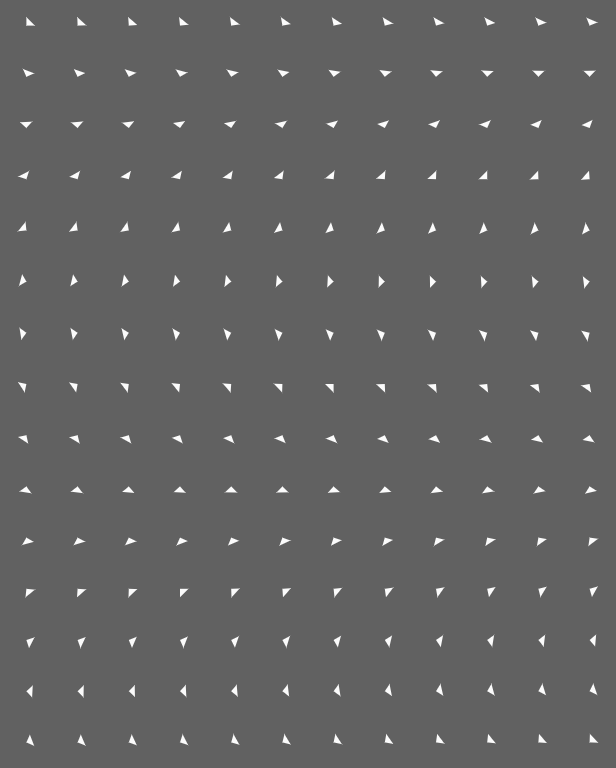
A WebGL 2 fragment shader for this pattern:

```glsl
#version 300 es
precision highp float;
// A grid of small white right triangles on flat grey. Each one is pinned by its
// right-angled corner to the cell centre and turns a little further than the
// one before it, in reading order, making one full turn over the whole grid.

#define GRID vec2(12.0, 15.0)      // columns, rows
#define LEG_LENGTH (1.0 / 6.0)     // short sides of a triangle, in cells
#define TURNS 1.0                  // full turns over the whole grid
#define START_ANGLE 0.0            // angle of the top left triangle
#define GROUND_COLOUR vec3(0.38)
#define TRIANGLE_COLOUR vec3(0.985)

const float TAU = 6.2831853;

uniform vec2 u_resolution;
out vec4 outColour;

mat2 rotation(float angle) {
    float c = cos(angle), s = sin(angle);
    return mat2(c, s, -s, c);
}

// Signed distance to a right triangle with its corner at zero, legs along +x and +y
float rightTriangle(vec2 p, float leg) {
    float hypotenuse = (p.x + p.y - leg) * inversesqrt(2.0);
    return max(hypotenuse, max(-p.x, -p.y));
}

void main() {
    // Square cells, with the grid centred on the canvas
    vec2 fit = u_resolution / GRID;
    float pitch = min(fit.x, fit.y);
    vec2 p = (gl_FragCoord.xy - 0.5 * u_resolution) / pitch + 0.5 * GRID;
    vec2 cell = floor(p);
    vec2 local = fract(p) - 0.5;

    // Reading order: left to right, top row first
    float index = cell.x + (GRID.y - 1.0 - cell.y) * GRID.x;
    float angle = START_ANGLE + TAU * TURNS * index / (GRID.x * GRID.y);

    // Turn the cell back by its angle, then shade with a one-pixel soft edge
    float dist = rightTriangle(rotation(-angle) * local, LEG_LENGTH);
    float coverage = clamp(0.5 - dist * pitch, 0.0, 1.0);

    outColour = vec4(mix(GROUND_COLOUR, TRIANGLE_COLOUR, coverage), 1.0);
}
```
